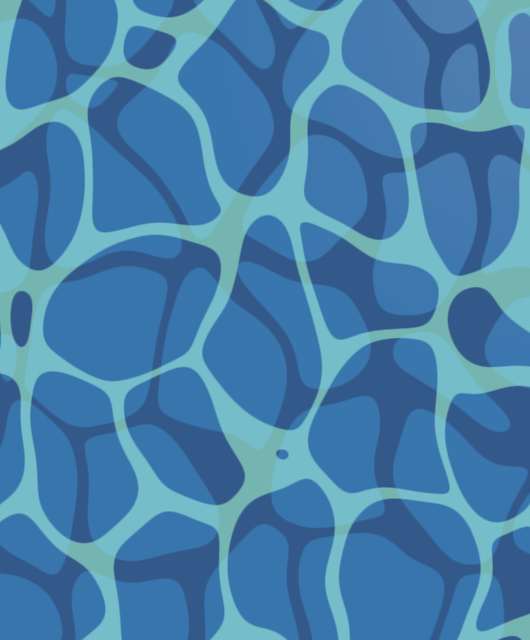
This texture is drawn by a Shadertoy shader. Its source:

```glsl
// Stylised pool water: a pale web of caustic light floating above its darker, shifted shadow.

const vec3 WATER  = vec3(0.22, 0.46, 0.68);
const vec3 SHADOW = vec3(0.20, 0.35, 0.54);
const vec3 LIGHT  = vec3(0.46, 0.74, 0.79);
const vec3 LIGHT_ON_SHADOW = vec3(0.455, 0.71, 0.70);
const vec3 SUN_GLOW = vec3(0.36, 0.51, 0.70);

const vec2 CELLS = vec2(5.8, 4.9);          // cells per canvas height
const vec2 SHADOW_SHIFT = vec2(0.43, 0.30); // in cells

vec2 hash2(vec2 p) {
    vec3 q = fract(p.xyx * vec3(0.1031, 0.1030, 0.0973));
    q += dot(q, q.yzx + 33.33);
    return fract((q.xx + q.yz) * q.zy);
}

float gradientDot(vec2 corner, vec2 offset) {
    float angle = 6.2832 * hash2(corner + 71.0).x;
    return dot(vec2(cos(angle), sin(angle)), offset);
}

float gradientNoise(vec2 p) {
    vec2 i = floor(p), f = fract(p);
    vec2 u = f * f * f * (f * (f * 6.0 - 15.0) + 10.0);
    vec2 e = vec2(1.0, 0.0);
    float bottom = mix(gradientDot(i, f), gradientDot(i + e, f - e), u.x);
    float top = mix(gradientDot(i + e.yx, f - e.yx), gradientDot(i + 1.0, f - 1.0), u.x);
    return mix(bottom, top, u.y);
}

vec2 warp(vec2 p, float frequency, float amount, float seed) {
    vec2 q = p * frequency + seed;
    return p + amount * vec2(gradientNoise(q), gradientNoise(q + 19.7));
}

// Share of the strongest cell at p: near 1 inside cells, low on the web between them.
float cellShare(vec2 p, float jitter, float sharpness) {
    vec2 home = floor(p);
    float strongest = 0.0, total = 0.0;
    for (int y = -2; y <= 2; y++)
    for (int x = -2; x <= 2; x++) {
        vec2 id = home + vec2(x, y);
        vec2 toSeed = id + 0.5 + jitter * (hash2(id) - 0.5) - p;
        // A few weak seeds shrink into pebble-sized gaps.
        float weakness = 0.45 * step(0.83, hash2(id + 37.0).x);
        float weight = exp(-sharpness * (dot(toSeed, toSeed) + weakness));
        strongest = max(strongest, weight);
        total += weight;
    }
    return strongest / total;
}

// Antialiased coverage of the web where the share drops below a threshold.
float webMask(float share, float threshold) {
    float edge = max(fwidth(share), 0.0001);
    return 1.0 - smoothstep(threshold - edge, threshold + edge, share);
}

void mainImage(out vec4 fragColor, in vec2 fragCoord) {
    vec2 uv = fragCoord / iResolution.xy;
    vec2 p = fragCoord / iResolution.y * CELLS + 20.0;

    // Two related webs, each bent by its own noise
    vec2 lightPos = warp(p, 1.1, 0.34, 3.0);
    vec2 shadowPos = warp(p + SHADOW_SHIFT, 1.0, 0.42, 48.0);
    float light = webMask(cellShare(lightPos, 0.78, 6.2), 0.64);
    float shadow = webMask(cellShare(shadowPos, 0.78, 5.8), 0.65);

    // Flat layers, with a faint glow in the upper right
    float glow = exp(-7.0 * dot(uv - 1.0, uv - 1.0));
    vec3 water = mix(WATER, SUN_GLOW, 0.7 * glow);
    vec3 color = mix(water, SHADOW, shadow);
    color = mix(color, mix(LIGHT, LIGHT_ON_SHADOW, shadow), light);

    fragColor = vec4(color, 1.0);
}
```
